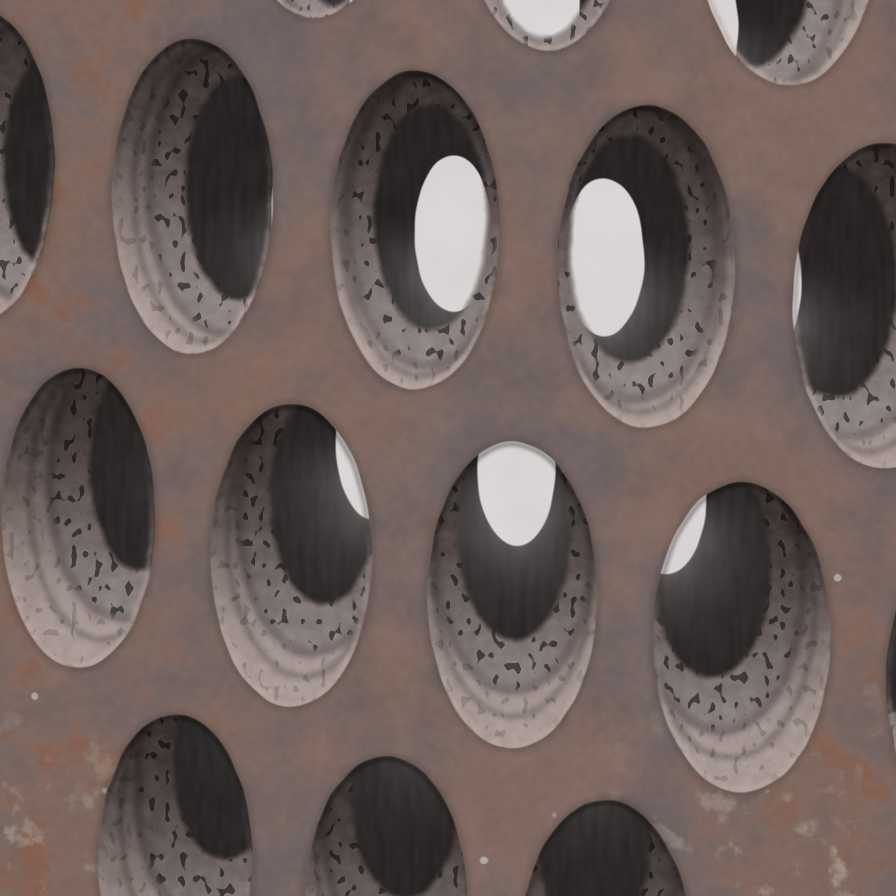
This pattern is drawn by a Shadertoy shader. Its source:

```glsl
// Rusty steel plate drilled with staggered rows of counterbored holes, seen at an angle.

const vec2 EYE = vec2(0.585, 0.733);      // point the bores recede towards
const vec3 PLATE_WARM = vec3(0.50, 0.41, 0.375);
const vec3 PLATE_COOL = vec3(0.44, 0.39, 0.385);
const vec3 RUST = vec3(0.50, 0.33, 0.25);
const vec3 SCALE_PALE = vec3(0.66, 0.61, 0.57);
const vec3 STEEL_LIT = vec3(0.66, 0.60, 0.585);
const vec3 STEEL_SHADE = vec3(0.25, 0.215, 0.205);
const vec3 BORE_DARK = vec3(0.155, 0.14, 0.14);
const vec3 DAYLIGHT = vec3(0.85, 0.835, 0.835);

vec2 hash22(vec2 p) {
    vec3 h = fract(p.xyx * vec3(0.1031, 0.1030, 0.0973));
    h += dot(h, h.yzx + 33.33);
    return fract((h.xx + h.yz) * h.zy);
}

vec2 gradientAt(vec2 cell) {
    float angle = 6.2832 * hash22(cell).x;
    return vec2(cos(angle), sin(angle));
}

float gradientNoise(vec2 p) {
    vec2 i = floor(p), f = fract(p);
    vec2 u = f * f * f * (f * (f * 6.0 - 15.0) + 10.0);
    vec2 e = vec2(1.0, 0.0);
    float a = dot(gradientAt(i), f);
    float b = dot(gradientAt(i + e.xy), f - e.xy);
    float c = dot(gradientAt(i + e.yx), f - e.yx);
    float d = dot(gradientAt(i + e.xx), f - e.xx);
    return mix(mix(a, b, u.x), mix(c, d, u.x), u.y);
}

float fbm(vec2 p) {
    float sum = 0.0, amp = 0.6;
    for (int k = 0; k < 5; k++) {
        sum += amp * gradientNoise(p);
        p = mat2(1.6, 1.2, -1.2, 1.6) * p + 7.3;
        amp *= 0.55;
    }
    return sum;
}

float ellipseDist(vec2 q, vec2 r) {
    float k = length(q / r);
    return k * (k - 1.0) / max(length(q / (r * r)), 1e-3);
}

float inside(float d, float soft) { return 1.0 - smoothstep(-soft, soft, d); }

float line(float d, float width) { return exp(-d * d / (width * width)); }

vec3 plateColor(vec2 p) {
    float blotch = fbm(p * 5.0), mottle = fbm(p * 16.0 + 4.0);
    vec3 col = mix(PLATE_COOL, PLATE_WARM, smoothstep(-0.3, 0.25, blotch + 0.3 * mottle));
    // Rust gathers at the left and lower right, pale scale along the bottom
    float edge = smoothstep(0.45, 0.0, p.x) + smoothstep(0.65, 1.0, p.x) * smoothstep(0.55, 0.1, p.y);
    col = mix(col, RUST, 0.6 * edge * smoothstep(0.0, 0.4, mottle + 0.3 * blotch));
    float low = smoothstep(0.32, 0.0, p.y) * smoothstep(0.12, 0.42, abs(p.x - 0.45));
    col = mix(col, SCALE_PALE, 0.75 * low * smoothstep(0.1, 0.4, fbm(p * 24.0 + 9.0)));
    col = mix(col, vec3(0.76), 0.7 * smoothstep(0.58, 0.66, gradientNoise(p * 38.0)));
    return col + 0.035 * mottle + 0.025 * fbm(p * 90.0);
}

vec3 drawHole(vec3 col, vec2 p, vec2 center, vec2 radius, float soft) {
    vec2 q = p - center;
    if (ellipseDist(q, radius) > 0.02) return col;
    q += 0.0018 * vec2(gradientNoise(p * 28.0), gradientNoise(p * 28.0 + 50.0));
    vec2 toEye = EYE - center;
    vec2 boreShift = 0.14 * toEye + vec2(0.0, 0.016);
    float rim = ellipseDist(q, radius);
    float groove = ellipseDist(q - 0.38 * boreShift, radius * 0.945);
    float ledge = ellipseDist(q - 0.67 * boreShift, radius * 0.89);
    float bore = ellipseDist(q - boreShift, radius * vec2(0.67, 0.71));
    float opening = ellipseDist(q - 0.35 * toEye, radius * vec2(0.46, 0.49));

    float lit = smoothstep(0.95, -0.85, q.y / radius.y);
    float grain = fbm(p * 55.0 + center * 31.0);
    float pits = smoothstep(0.22, 0.36, gradientNoise(p * vec2(115.0, 80.0)) + 0.25 * grain);

    // Outer wall with a shallow groove
    vec3 steel = mix(STEEL_SHADE, STEEL_LIT, lit) + 0.07 * grain;
    steel *= 1.0 - 0.18 * line(groove, 0.005) - 0.15 * pits;
    // Pitted ledge, shadowed where it meets the wall
    vec3 step1 = mix(STEEL_SHADE * 0.95, vec3(0.56, 0.52, 0.515), lit) + 0.08 * grain;
    step1 *= 1.0 - 0.5 * pits;
    steel = mix(steel, step1, inside(ledge, 0.004));
    steel *= 1.0 - 0.25 * line(ledge - 0.003, 0.006);
    // Dark bore, catching light under the opening
    float glow = exp(-max(opening, 0.0) * 24.0) * smoothstep(0.03, -0.06, q.y - 0.35 * toEye.y);
    float streak = gradientNoise(vec2(q.x * 130.0, q.y * 22.0));
    vec3 tube = BORE_DARK + 0.2 * glow + 0.025 * streak + 0.02 * grain;
    float boreMask = inside(bore + 0.002 * grain, 0.005);
    steel = mix(steel, tube, boreMask);
    vec3 sky = DAYLIGHT + 0.03 * fbm(p * 14.0);
    steel = mix(steel, sky, boreMask * inside(opening, soft));

    // Worn bright lip below, dark lip above
    float lip = line(rim + 0.003, 0.0035);
    steel = mix(steel, vec3(0.72, 0.65, 0.62), lip * lit * (0.55 + 0.5 * grain));
    steel *= 1.0 - 0.3 * lip * (1.0 - lit);
    col *= 1.0 - 0.12 * line(rim, 0.006);
    return mix(col, steel, inside(rim, soft));
}

void mainImage(out vec4 fragColor, in vec2 fragCoord) {
    vec2 p = fragCoord / iResolution.xy;
    float soft = max(1.0 / iResolution.y, 0.0014);
    vec3 col = plateColor(p);
    // Staggered rows, bent by the perspective of the plate
    for (int row = -1; row <= 2; row++) {
        for (int k = -1; k <= 4; k++) {
            float v = float(row);
            float u = float(k) + 0.5 * mod(abs(v), 2.0);
            if (row == 2 && (k < 0 || k > 2)) continue;
            vec2 center = vec2(0.215 - 0.0098 * v + (0.244 - 0.0065 * v) * u + 0.0046 * u * u,
                0.781 - 0.3893 * v + 0.0098 * v * v - (0.0365 + 0.0052 * v) * u - 0.0014 * u * u);
            vec2 radius = vec2(0.0898 + 0.0046 * u - 0.002 * v, 0.1758 + 0.002 * u - 0.0075 * v);
            col = drawHole(col, p, center, radius, soft);
        }
    }
    fragColor = vec4(clamp(col, 0.0, 1.0), 1.0);
}
```
